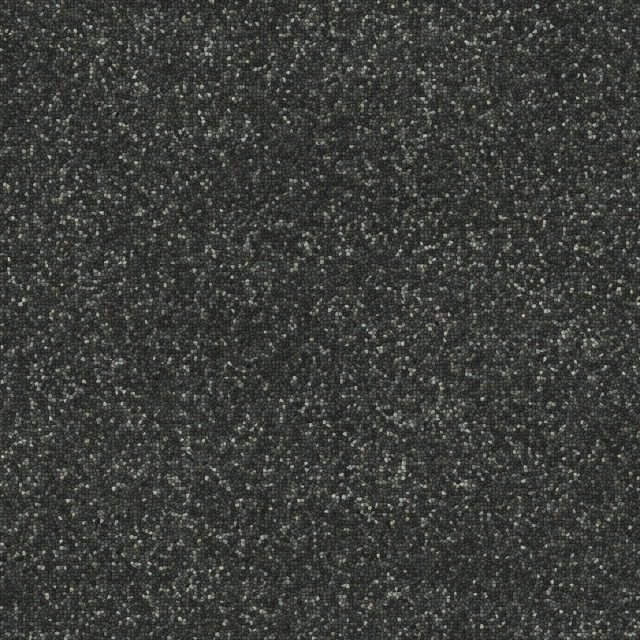
A Shadertoy shader for this texture:

```glsl
// Dark grey-green cut-pile carpet with scattered pale heather flecks.

const float TUFTS = 172.0;          // tufts across the canvas
const float JITTER = 0.85;          // irregularity of tuft positions
const float STRETCH = 0.35;         // elongation of single tufts
const float GAP_SHADE = 0.52;       // brightness in the gaps between tufts
const float GAP_WIDTH = 0.36;       // softness of the gaps
const float FIBRE_CONTRAST = 0.38;  // fine variation inside a tuft
const float SLOPE_LIGHT = 0.22;     // light falling from the upper left
const float FLECK_SHARE = 0.25;     // average share of pale tufts
const float CLUMPING = 0.42;        // how strongly pale tufts gather
const vec2 DARK_TONES = vec2(0.185, 0.315);
const vec2 FLECK_TONES = vec2(0.33, 0.66);
const vec3 WARM_TINT = vec3(1.01, 1.00, 0.91);
const vec3 COOL_TINT = vec3(0.95, 1.01, 0.965);
const int SAMPLES = 2;              // antialiasing samples per axis

vec3 hash3(vec2 p) {
    vec3 q = fract(vec3(p.xyx) * vec3(0.1031, 0.1030, 0.0973));
    q += dot(q, q.yxz + 33.33);
    return fract((q.xxy + q.yzz) * q.zyx);
}

vec2 gradientAt(vec2 cell) {
    float angle = 6.2832 * hash3(cell + 71.0).x;
    return vec2(cos(angle), sin(angle));
}

// Gradient noise, roughly -0.7 to 0.7.
float gradientNoise(vec2 p) {
    vec2 i = floor(p), f = fract(p);
    vec2 u = f * f * f * (f * (f * 6.0 - 15.0) + 10.0);
    vec2 e = vec2(0.0, 1.0);
    float bottom = mix(dot(gradientAt(i), f),
                       dot(gradientAt(i + e.yx), f - e.yx), u.x);
    float top = mix(dot(gradientAt(i + e.xy), f - e.xy),
                    dot(gradientAt(i + e.yy), f - e.yy), u.x);
    return mix(bottom, top, u.y);
}

// Density of pale yarn: broad sideways patches plus small clumps.
float fleckDensity(vec2 uv) {
    float patches = gradientNoise(uv * vec2(4.0, 7.0) + 3.7);
    float blotches = gradientNoise(uv * vec2(15.0, 19.0) + 41.3);
    float clumps = gradientNoise(uv * vec2(42.0, 47.0) + 97.1);
    float density = 0.35 * patches + 0.45 * blotches + 0.6 * clumps;
    return clamp(FLECK_SHARE + CLUMPING * density, 0.04, 0.8);
}

vec3 carpet(vec2 uv) {
    vec2 p = uv * TUFTS;
    vec2 base = floor(p);
    vec2 tuft = base, offset = vec2(0.0);
    float nearest = 9.0, second = 9.0;

    // Closest tuft, each one an ellipse turned its own way.
    for (int y = -1; y <= 1; y++) {
        for (int x = -1; x <= 1; x++) {
            vec2 cell = base + vec2(x, y);
            vec3 rnd = hash3(cell);
            vec2 d = p - cell - 0.5 - JITTER * (rnd.xy - 0.5);
            float angle = 3.1416 * rnd.z;
            float along = dot(d, vec2(cos(angle), sin(angle)));
            float dist = sqrt(max(dot(d, d) - STRETCH * along * along, 0.0));
            if (dist < nearest) {
                second = nearest;
                nearest = dist;
                tuft = cell;
                offset = d;
            } else {
                second = min(second, dist);
            }
        }
    }

    // Yarn colour of this tuft.
    vec3 yarn = hash3(tuft + 211.0);
    float isFleck = step(yarn.x, fleckDensity((tuft + 0.5) / TUFTS));
    float darkTone = mix(DARK_TONES.x, DARK_TONES.y, yarn.y);
    float fleckTone = mix(FLECK_TONES.x, FLECK_TONES.y, yarn.y * yarn.y);
    float tone = mix(darkTone, fleckTone, isFleck);

    // Shading by gaps, slope and fibres.
    tone *= mix(GAP_SHADE, 1.0, smoothstep(0.0, GAP_WIDTH, second - nearest));
    tone *= 1.0 + SLOPE_LIGHT * dot(offset, vec2(-0.5, 0.85));
    tone *= 1.0 + FIBRE_CONTRAST * gradientNoise(p * 1.9 + 13.0);
    tone *= 1.0 + 0.12 * gradientNoise(uv * vec2(3.0, 5.0) + 8.0);
    return tone * mix(WARM_TINT, COOL_TINT, yarn.z);
}

void mainImage(out vec4 fragColor, in vec2 fragCoord) {
    vec3 sum = vec3(0.0);
    for (int j = 0; j < SAMPLES; j++) {
        for (int i = 0; i < SAMPLES; i++) {
            vec2 shift = (vec2(i, j) + 0.5) / float(SAMPLES) - 0.5;
            sum += carpet((fragCoord + shift) / iResolution.y);
        }
    }
    fragColor = vec4(sum / float(SAMPLES * SAMPLES), 1.0);
}
```
